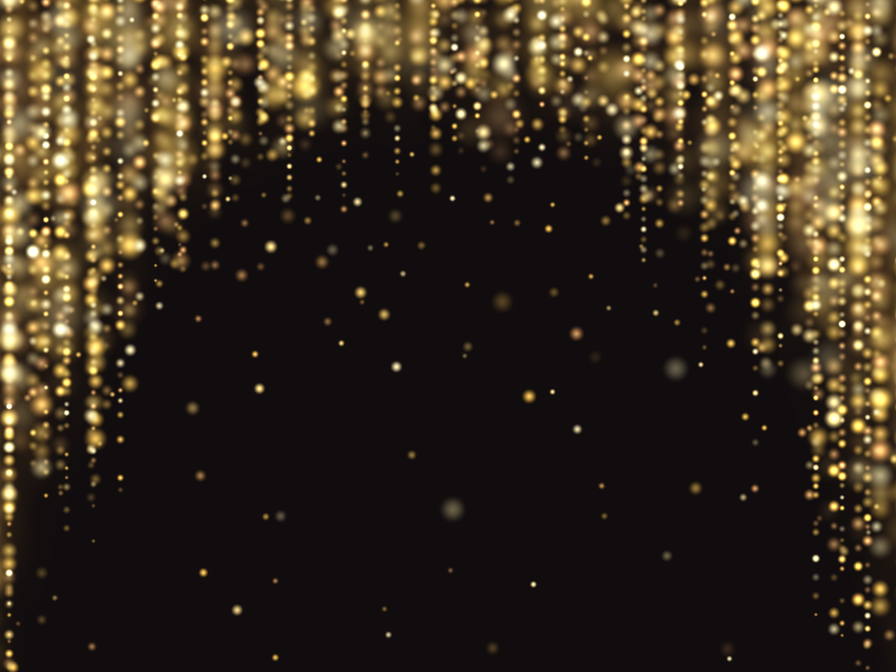
Give the GLSL for this background, as a Shadertoy shader.

```glsl
// Curtain of golden bokeh beads hanging around a dark, dusted stage.

#define BACKGROUND vec3(0.067, 0.051, 0.053)
#define BRONZE vec3(0.62, 0.38, 0.18)
#define GOLD vec3(0.95, 0.70, 0.20)
#define CREAM vec3(1.00, 0.94, 0.70)
#define CENTRE_DROP 0.26   // curtain length at mid canvas
#define SIDE_DROP 1.05     // extra length at the sides
#define SIDE_CURVE 3.2     // how suddenly the sides lengthen
#define DUST_AMOUNT 0.52
#define HAZE_POWER 0.20    // blurred light behind the beads

vec3 hash3(vec2 cell) {
    vec3 q = fract(cell.xyx * vec3(0.1031, 0.1030, 0.0973));
    q += dot(q, q.yxz + 33.33);
    return fract((q.xxy + q.yzz) * q.zyx);
}

vec3 metalTint(float t) {
    vec3 tint = mix(BRONZE, GOLD, smoothstep(0.05, 0.5, t));
    return mix(tint, CREAM, smoothstep(0.6, 1.0, t));
}

// Light is screened together so that overlaps never clip harshly.
vec3 screenBlend(vec3 base, vec3 light) {
    return 1.0 - (1.0 - base) * (1.0 - clamp(light, 0.0, 1.0));
}

// Soft disc with a hot centre.
vec3 beadLight(vec2 offset, float radius, float heat, vec3 tint) {
    float t = length(offset) / radius;
    float disc = 1.0 - smoothstep(0.4, 1.15, t);
    float core = exp(-5.0 * t * t);
    return tint * disc * 0.65 + mix(tint, CREAM, 0.5) * core * heat;
}

// 0 at mid canvas, 1 at the left and right edges
float sideness(float x, float width) {
    return abs(2.0 * x / width - 1.0);
}

// Depth below the top edge at which the curtain ends.
float curtainDrop(float x, float width) {
    return CENTRE_DROP + SIDE_DROP * pow(sideness(x, width), SIDE_CURVE);
}

// Broad uneven glow of layered sines that fills the curtain.
vec3 haze(vec2 p, float width) {
    float body = 1.0 - smoothstep(0.25, 0.9, (1.0 - p.y) / curtainDrop(p.x, width));
    float folds = 0.6 + 0.25 * sin(p.x * 67.0 + 1.5 * sin(p.y * 13.0))
                + 0.25 * sin(p.y * 31.0 + 4.0 * sin(p.x * 19.0));
    float side = sideness(p.x, width);
    return mix(BRONZE, GOLD, 0.5) * HAZE_POWER * body * folds * (0.5 + 0.8 * side * side);
}

// Vertical strings of beads; every column has its own length and rhythm.
vec3 strands(vec3 colour, vec2 p, float width, float columnWidth, float gap,
             float radius, float power, float reach, float seed) {
    float column = floor(p.x / columnWidth);
    for (int i = -1; i <= 1; i++) {
        float id = column + float(i);
        vec3 trait = hash3(vec2(id + 71.0, seed));
        float x = (id + 0.5 + 0.5 * (trait.x - 0.5)) * columnWidth;
        float side = sideness(x, width);
        float end = curtainDrop(x, width) * reach * (0.7 + 0.5 * trait.y);
        float pitch = gap * (0.8 + 0.4 * trait.z);
        float row = floor(p.y / pitch);
        for (int j = -1; j <= 1; j++) {
            vec2 cell = vec2(id + 13.0, row + float(j) + seed * 7.0);
            vec3 rnd = hash3(cell);
            vec3 look = hash3(cell + 151.7);
            float y = (row + float(j) + 0.5 + 0.4 * (rnd.x - 0.5)) * pitch;
            float depth = 1.0 - y;
            float body = 1.0 - smoothstep(end * 0.55, end, depth);
            float present = step(rnd.y, mix(0.5, 0.92, body)) * step(depth, end);
            float size = radius * (0.55 + 0.6 * rnd.z) * mix(0.65, 1.0, body);
            float glow = power * (0.3 + 0.95 * look.x * look.x) * mix(0.6, 1.0, body);
            glow *= 0.9 + 0.35 * side * side;
            vec3 light = beadLight(p - vec2(x, y), size, 0.85, metalTint(look.y));
            colour = screenBlend(colour, light * glow * present);
        }
    }
    return colour;
}

// Loose specks, densest just below the curtain.
vec3 dust(vec3 colour, vec2 p, float cellSize, float radius, float power, float seed) {
    vec2 home = floor(p / cellSize);
    for (int i = -1; i <= 1; i++) {
        for (int j = -1; j <= 1; j++) {
            vec2 cell = home + vec2(i, j);
            vec3 rnd = hash3(cell + seed);
            vec3 look = hash3(cell + seed + 57.3);
            vec2 centre = (cell + 0.1 + 0.8 * rnd.xy) * cellSize;
            float density = DUST_AMOUNT * mix(0.5, 1.6, smoothstep(0.38, 0.65, centre.y));
            float size = radius * (0.4 + 0.6 * look.x * look.x);
            float glow = power * (0.35 + 0.65 * look.y) * step(rnd.z, density);
            vec3 light = beadLight(p - centre, size, 0.7, metalTint(look.z));
            colour = screenBlend(colour, light * glow);
        }
    }
    return colour;
}

void mainImage(out vec4 fragColor, in vec2 fragCoord) {
    vec2 p = fragCoord / iResolution.y;
    float width = iResolution.x / iResolution.y;

    // Far, out-of-focus lights
    vec3 colour = BACKGROUND + haze(p, width);
    colour = strands(colour, p, width, 0.055, 0.050, 0.042, 0.33, 0.80, 3.0);
    colour = dust(colour, p, 0.130, 0.021, 0.30, 19.0);

    // Medium beads
    colour = strands(colour, p, width, 0.043, 0.034, 0.022, 0.75, 0.85, 11.0);
    colour = strands(colour, p, width, 0.037, 0.026, 0.0135, 0.95, 0.92, 23.0);

    // Fine sharp strings and specks
    colour = strands(colour, p, width, 0.041, 0.0165, 0.0085, 1.15, 1.06, 37.0);
    colour = dust(colour, p, 0.062, 0.0115, 0.90, 43.0);

    fragColor = vec4(colour, 1.0);
}
```
